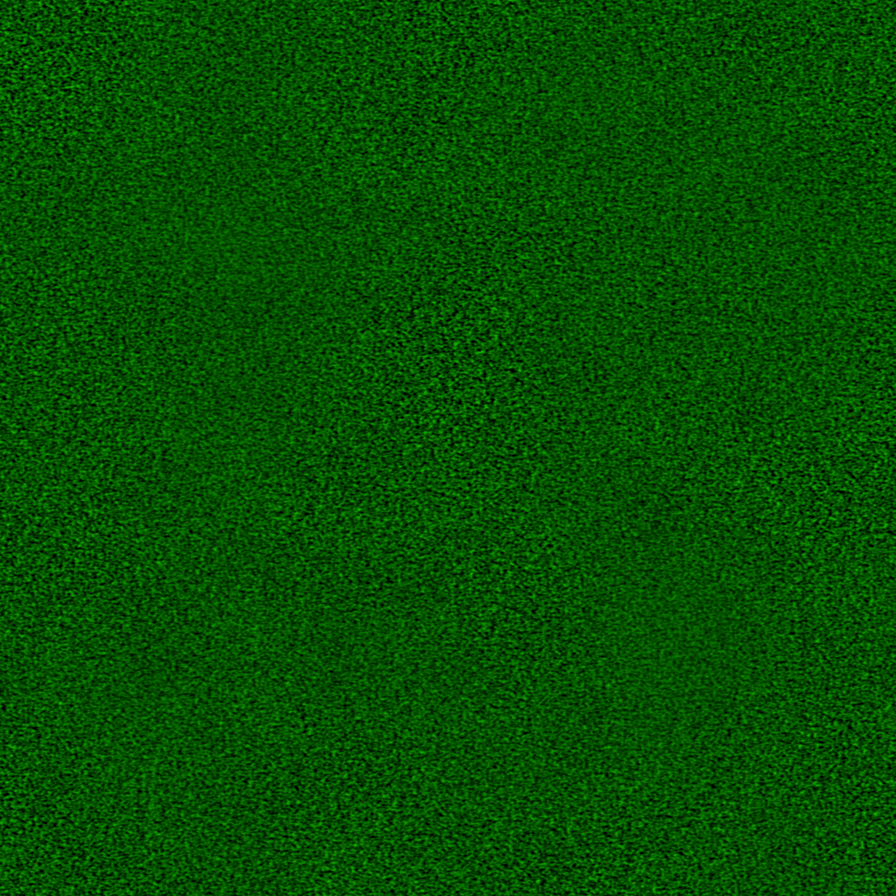
Give the GLSL for this texture, as a WebGL 1 fragment shader.

```glsl
precision highp float;
// Dense green turf: fine grain, slightly longer across than tall.
// Turned layers of gradient noise make the grain; a broad, slow field
// varies its contrast, and a shade ramp turns the result into green.
uniform vec2 u_resolution;

const float TAU = 6.2831853;
const float MEAN_GREEN = 0.308;
const float GRAIN_DEPTH = 0.262;

// Random unit vector for a lattice cell.
vec2 cellGradient(vec2 cell, float seed) {
  vec3 p = fract(vec3(cell.xyx + seed * 17.3) * vec3(0.1031, 0.1030, 0.0973));
  p += dot(p, p.yzx + 33.33);
  float angle = TAU * fract((p.x + p.y) * p.z);
  return vec2(cos(angle), sin(angle));
}

float gradientNoise(vec2 p, float seed) {
  vec2 cell = floor(p);
  vec2 f = p - cell;
  vec2 blend = f * f * f * (f * (f * 6.0 - 15.0) + 10.0);
  vec2 e = vec2(1.0, 0.0);
  float a = dot(cellGradient(cell, seed), f);
  float b = dot(cellGradient(cell + e.xy, seed), f - e.xy);
  float c = dot(cellGradient(cell + e.yx, seed), f - e.yx);
  float d = dot(cellGradient(cell + e.xx, seed), f - e.xx);
  return mix(mix(a, b, blend.x), mix(c, d, blend.x), blend.y);
}

vec2 turn(vec2 p, float angle) {
  float c = cos(angle);
  float s = sin(angle);
  return vec2(c * p.x - s * p.y, s * p.x + c * p.y);
}

// Three fine layers, each turned a little and coarser than the last.
float fineGrain(vec2 uv) {
  float sum = 0.0;
  float weight = 1.0;
  vec2 cells = vec2(253.0, 367.0);
  for (int i = 0; i < 3; i++) {
    float layer = float(i);
    vec2 p = turn(uv, 0.23 * (layer - 1.0) + 0.07) * cells;
    sum += weight * gradientNoise(p + 11.7 * layer, layer + 1.0);
    cells *= 0.83;
    weight *= 0.95;
  }
  return sum;
}

// Broad bands and patches where the grain stands out more or less.
float grainContrast(vec2 uv) {
  vec2 bands = cos(2.0 * TAU * uv);
  float patches = gradientNoise(uv * 5.0, 7.0);
  return 1.0 + 0.1 * (bands.x + bands.y) + 0.35 * patches;
}

// Green with a trace of red, and rare warm flecks.
vec3 turfColor(float green, float fleck) {
  float red = 0.055 * green * green / MEAN_GREEN + 0.12 * fleck;
  return vec3(red, green, 0.0);
}

void main() {
  vec2 uv = gl_FragCoord.xy / u_resolution;

  // Grain with short, level dark streaks running through it.
  float streaks = gradientNoise(turn(uv, 0.04) * vec2(75.0, 165.0), 5.0);
  float grain = fineGrain(uv) + 0.55 * streaks;

  // Soft uneven wear across the whole field.
  float wear = 0.03 * gradientNoise(uv * vec2(9.0, 13.0), 8.0)
             + 0.03 * gradientNoise(uv * vec2(28.0, 44.0), 9.0);

  float green = MEAN_GREEN + GRAIN_DEPTH * grain * grainContrast(uv) + wear;
  float fleck = smoothstep(0.42, 0.6, gradientNoise(uv * 231.0, 12.0));
  gl_FragColor = vec4(clamp(turfColor(green, fleck), 0.0, 1.0), 1.0);
}
```
